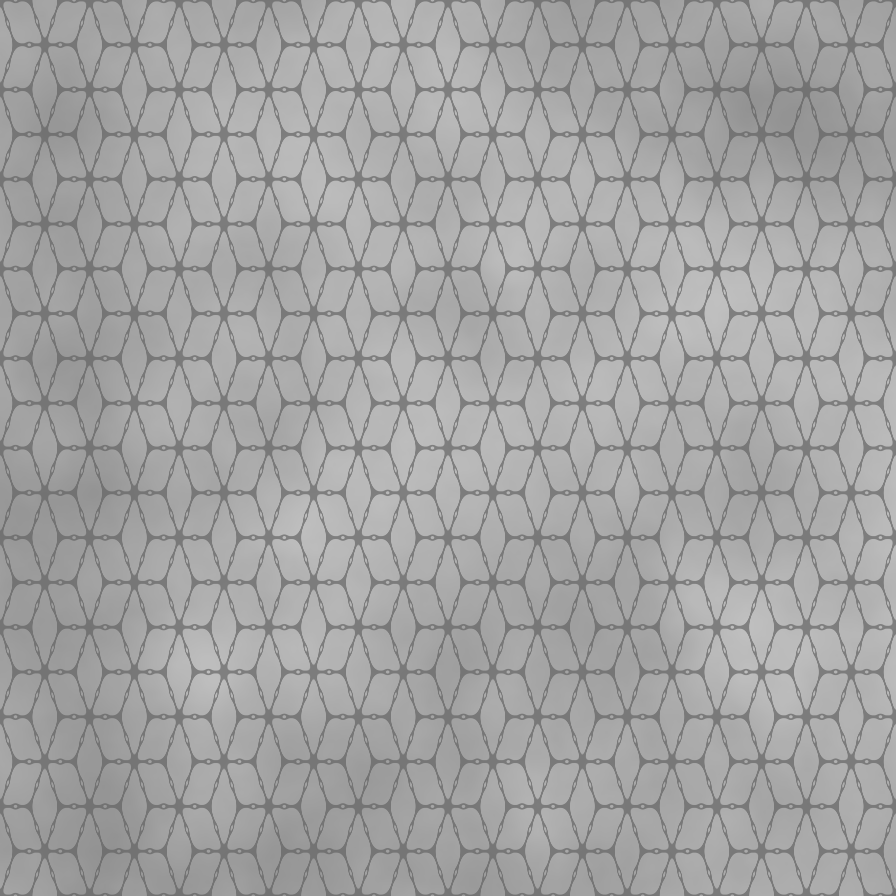
Reproduce this pattern procedurally as a Shadertoy shader.

```glsl
float hash(vec2 p) {
    return fract(sin(dot(p, vec2(127.1, 311.7))) * 43758.5453);
}

float valueNoise(vec2 p) {
    vec2 i = floor(p), f = fract(p);
    f = f * f * (3.0 - 2.0 * f);
    return mix(mix(hash(i), hash(i + vec2(1, 0)), f.x),
               mix(hash(i + vec2(0, 1)), hash(i + vec2(1, 1)), f.x), f.y);
}

float fbm(vec2 p) {
    float sum = 0.0, amplitude = 0.5;
    for (int i = 0; i < 6; i++) {
        sum += amplitude * valueNoise(p);
        p = mat2(1.6, 1.2, -1.2, 1.6) * p + 7.3;
        amplitude *= 0.5;
    }
    return sum;
}

float smoothMin(float a, float b, float k) {
    float h = max(k - abs(a - b), 0.0) / k;
    return min(a, b) - 0.25 * h * h * k;
}

// Offset from the nearest hub of a triangular lattice
vec2 hubOffset(vec2 p) {
    vec2 cell = vec2(1.7320508, 1.0);
    vec2 a = mod(p + 0.5 * cell, cell) - 0.5 * cell;
    vec2 b = mod(p, cell) - 0.5 * cell;
    return dot(a, a) < dot(b, b) ? a : b;
}

// Fold the six rays of a hub onto the x axis
vec2 foldSixfold(vec2 p) {
    p = abs(p);
    vec2 mirror = vec2(-0.5, 0.8660254);
    p -= 2.0 * max(dot(p, mirror), 0.0) * mirror;
    return vec2(p.x, abs(p.y));
}

// Signed distance to the beaded rhombus lattice
float lattice(vec2 p) {
    p = foldSixfold(hubOffset(p));

    // Rhombus sides with filleted corners
    float side = dot(p, vec2(0.8660254, -0.5));
    float d = smoothMin(p.y, side, 0.1);
    d = smoothMin(d, 0.5 - side, 0.11) - 0.016;

    // Pierced bead halfway along each ray
    float bead = length((p - vec2(0.3, 0.0)) * vec2(0.5, 1.0));
    d = smoothMin(d, bead - 0.034, 0.03);
    return max(d, 0.017 - bead);
}

void mainImage(out vec4 fragColor, in vec2 fragCoord) {
    vec2 uv = fragCoord / iResolution.xy;

    // Ten repeats each way, the lattice squeezed sideways
    float d = lattice(uv * 10.0 * vec2(1.7320508, 1.0));
    float aa = 10.0 / iResolution.y;
    float line = 1.0 - smoothstep(-0.6 * aa, 0.6 * aa, d);

    // Cloudy wear over ground and lines
    float shade = 0.8 + 0.4 * fbm(uv * 5.0 + 3.7);
    vec3 color = mix(vec3(0.67), vec3(0.475), line) * mix(shade, 1.0, 0.5 * line);
    fragColor = vec4(color, 1.0);
}
```
